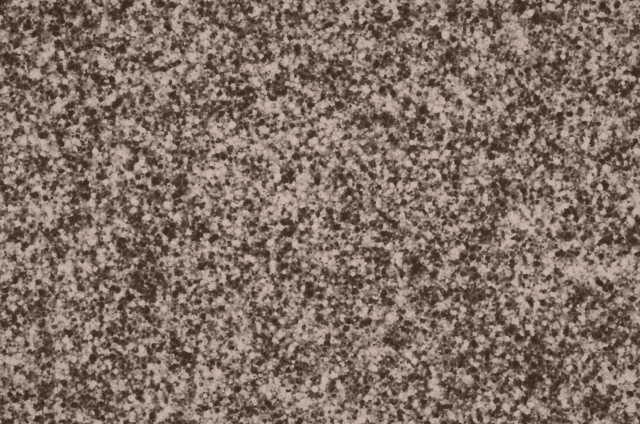
Reproduce this texture procedurally as a WebGL 1 fragment shader.

```glsl
precision highp float;
// Speckled brown and beige stone: soft round flecks of random size and tone
// are scattered on jittered grids at four scales, summed, and the sum is
// compressed into a ramp from dark brown to pale beige.

uniform vec2 u_resolution;

// Cells per canvas height for each layer of flecks
#define PATCH_CELLS 9.0
#define CLUSTER_CELLS 36.0
#define FLECK_CELLS 84.0
#define GRAIN_CELLS 165.0
// Strength of each layer
#define PATCH_WEIGHT 0.12
#define CLUSTER_WEIGHT 0.36
#define FLECK_WEIGHT 0.80
#define GRAIN_WEIGHT 0.52
// Tone curve
#define CONTRAST 1.5
#define BALANCE 0.52
#define DARK_BROWN vec3(0.19, 0.13, 0.09)
#define PALE_BEIGE vec3(0.79, 0.72, 0.67)

// Four random values in 0..1 for one grid cell
vec4 hash4(vec2 cell) {
  vec4 h = fract(cell.xyxy * vec4(0.1031, 0.1030, 0.0973, 0.1099));
  h += dot(h, h.wzxy + 33.33);
  return fract((h.xxyz + h.yzzw) * h.zywx);
}

// Sum of light (+) and dark (-) round flecks, one per cell
float flecks(vec2 p, float cells, float seed) {
  vec2 q = p * cells;
  vec2 cell = floor(q);
  float sum = 0.0;
  for (int y = -1; y <= 1; y++) {
    for (int x = -1; x <= 1; x++) {
      vec2 neighbour = cell + vec2(float(x), float(y));
      vec4 rnd = hash4(neighbour + seed);
      float radius = mix(0.6, 1.0, rnd.z);
      float dist = length(q - neighbour - rnd.xy);
      float cover = 1.0 - smoothstep(0.35 * radius, radius, dist);
      sum += (2.0 * rnd.w - 1.0) * cover;
    }
  }
  return sum;
}

void main() {
  vec2 p = gl_FragCoord.xy / u_resolution.y;

  // Layers from broad patches down to fine grain
  float field = PATCH_WEIGHT * flecks(p, PATCH_CELLS, 11.0)
              + CLUSTER_WEIGHT * flecks(p, CLUSTER_CELLS, 137.0)
              + FLECK_WEIGHT * flecks(p, FLECK_CELLS, 291.0)
              + GRAIN_WEIGHT * flecks(p, GRAIN_CELLS, 523.0);

  // Soft limit spreads the tones evenly between the two end colours
  float s = CONTRAST * field;
  float tone = BALANCE + 0.5 * s / sqrt(1.0 + s * s);

  // Slight falloff of light towards the corners
  vec2 fromCentre = gl_FragCoord.xy / u_resolution - 0.5;
  float light = 1.02 - 0.12 * dot(fromCentre, fromCentre);

  gl_FragColor = vec4(mix(DARK_BROWN, PALE_BEIGE, tone) * light, 1.0);
}
```
